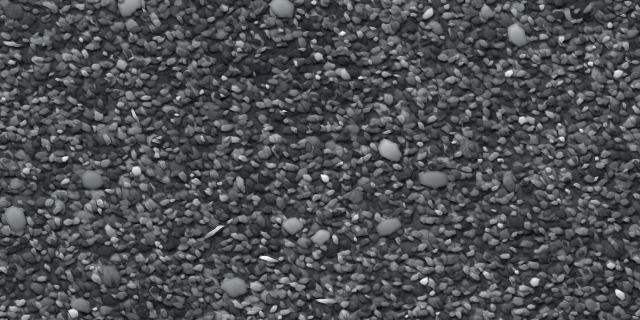
Give the GLSL for this texture, as a Shadertoy shader.

```glsl
// Dark crushed gravel: layers of small angular grains scattered on jittered grids,
// painted back to front with soft shadows and light from above,
// then topped with sparse grey stones, pale chips and thin slivers.

float hash(vec2 p) {
    return fract(sin(dot(p, vec2(127.1, 311.7))) * 43758.5453);
}

float noise(vec2 p) {
    vec2 i = floor(p), f = fract(p);
    f = f * f * (3.0 - 2.0 * f);
    return mix(mix(hash(i), hash(i + vec2(1, 0)), f.x),
               mix(hash(i + vec2(0, 1)), hash(i + vec2(1, 1)), f.x), f.y);
}

float fbm(vec2 p) {
    return 0.5 * noise(p) + 0.3 * noise(p * 2.1 + 7.3) + 0.2 * noise(p * 4.3 + 2.9);
}

// Distance to an irregular six-sided stone with slightly rounded corners
float stoneDistance(vec2 q, float radius, vec2 id) {
    float d = -radius;
    for (int k = 0; k < 6; k++) {
        float h = hash(id + float(k) * 3.17);
        float a = float(k) * 1.0472 + (h - 0.5) * 0.7;
        float side = radius * (0.72 + 0.4 * hash(id + float(k) * 5.31 + 1.7));
        d = max(d, dot(q, vec2(cos(a), sin(a))) - side);
    }
    return mix(d, length(q) - radius, 0.3);
}

// Paints one layer of stones over the grey tone; sizes are in canvas heights
void scatter(inout float tone, vec2 p, float cell, float seed, float share,
             vec2 sizes, vec2 tones, float stretch) {
    float soft = max(0.0028, 0.7 / iResolution.y);
    vec2 home = floor(p / cell);
    for (int y = 1; y >= -1; y--)
    for (int x = -1; x <= 1; x++) {
        vec2 cellId = home + vec2(x, y);
        vec2 id = cellId + seed * 17.3;
        if (hash(id + 0.37) > share) continue;

        vec2 jitter = vec2(hash(id + 4.1), hash(id + 8.6));
        vec2 offset = p - (cellId + 0.1 + 0.8 * jitter) * cell;
        float radius = mix(sizes.x, sizes.y, pow(hash(id + 2.9), 1.5));
        float angle = -0.25 + (hash(id + 6.4) - 0.5) * 1.9;
        float c = cos(angle), s = sin(angle);
        float aspect = sqrt(stretch * mix(0.85, 1.3, hash(id + 9.2)));
        mat2 turn = mat2(c, -s, s, c);
        vec2 squash = vec2(1.0 / aspect, aspect);

        // Shadow below the stone
        vec2 shadowOffset = offset + vec2(-0.002, 0.006);
        float shadow = stoneDistance(turn * shadowOffset * squash, radius, id);
        tone *= 1.0 - 0.42 * smoothstep(0.005, -0.004, shadow);

        // Lit body with a darker rim
        float d = stoneDistance(turn * offset * squash, radius, id);
        float body = mix(tones.x, tones.y, hash(id + 11.8));
        body *= 1.0 + 0.24 * clamp((offset.y - 0.3 * offset.x) * aspect / radius, -1.0, 1.0);
        body *= 1.0 - 0.2 * smoothstep(-0.35 * radius, 0.0, d);
        tone = mix(tone, body, smoothstep(soft, -soft, d));
    }
}

void mainImage(out vec4 fragColor, in vec2 fragCoord) {
    vec2 p = fragCoord / iResolution.y;

    // Uneven outlines and dark dust between the grains
    vec2 warped = p + 0.005 * (vec2(noise(p * 75.0), noise(p * 75.0 + 31.0)) - 0.5);
    float tone = 0.13 + 0.18 * fbm(p * 60.0);

    // Main bed of grains, coarse to fine
    scatter(tone, warped, 0.042, 1.0, 0.95, vec2(0.014, 0.025), vec2(0.20, 0.50), 1.5);
    scatter(tone, warped, 0.036, 2.0, 0.85, vec2(0.010, 0.019), vec2(0.20, 0.55), 1.6);
    scatter(tone, warped, 0.100, 3.0, 0.22, vec2(0.020, 0.034), vec2(0.19, 0.42), 1.4);
    scatter(tone, warped, 0.029, 4.0, 0.65, vec2(0.007, 0.014), vec2(0.22, 0.59), 1.6);

    // Mottling and broad changes of brightness
    tone *= 0.80 + 0.40 * fbm(p * 95.0 + 13.0);
    tone *= 0.82 + 0.40 * fbm(p * 4.0 + 5.0);

    // Rare larger grey stones, pale chips and slivers
    scatter(tone, warped, 0.190, 5.0, 0.16, vec2(0.022, 0.036), vec2(0.46, 0.63), 1.3);
    float cluster = smoothstep(0.3, 0.7, noise(floor(p / 0.065) * 0.25 + 3.0));
    scatter(tone, warped, 0.065, 6.0, 0.09, vec2(0.007, 0.018), vec2(0.60, 0.88), 1.2);
    scatter(tone, warped, 0.048, 7.0, 0.04 + 0.07 * cluster, vec2(0.006, 0.011), vec2(0.55, 0.80), 1.2);
    scatter(tone, warped, 0.240, 8.0, 0.16, vec2(0.012, 0.017), vec2(0.60, 0.85), 4.0);

    // Cool shadows, nearly neutral highlights
    vec3 tint = mix(vec3(0.90, 0.98, 1.10), vec3(0.965, 1.01, 1.01), smoothstep(0.08, 0.35, tone));
    tint = mix(tint, vec3(0.99, 1.0, 0.99), smoothstep(0.5, 0.8, tone));
    fragColor = vec4(clamp(tone * tint, 0.0, 1.0), 1.0);
}
```
